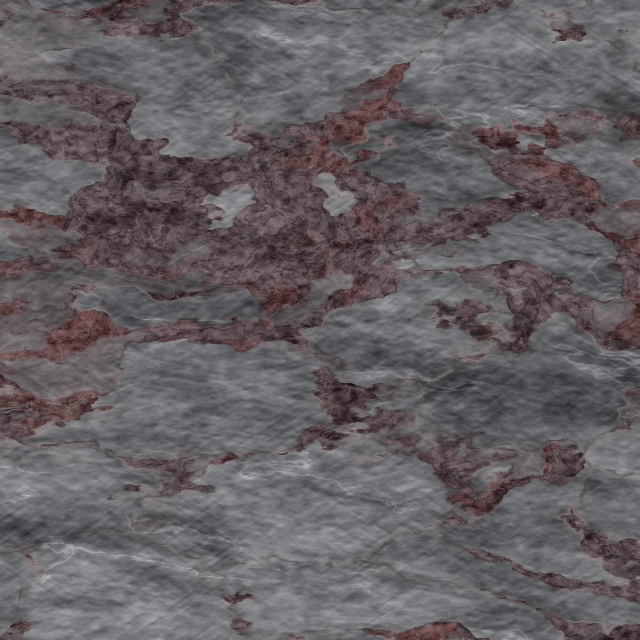
This texture is drawn by a Shadertoy shader. Its source:

```glsl
// Grey brecciated marble: streaked slate lenses set in a veined red-brown matrix.
#define LENS_SCALE vec2(2.9, 6.4)
#define SHARD_SCALE vec2(34.0, 48.0)
#define MATRIX_WIDTH 0.0
#define MATRIX_VARIATION 0.85
#define BAND_HEIGHT 0.68
#define BAND_STRENGTH 0.18
#define GREY_LEVEL 0.402
#define STREAK_CONTRAST 0.27
#define SCRATCH_CONTRAST 0.10
#define GRAIN_CONTRAST 0.34
#define VEIN_STRENGTH 0.75

float hash(vec2 p) {
    vec3 q = fract(vec3(p.xyx) * 0.1031);
    q += dot(q, q.yzx + 33.33);
    return fract((q.x + q.y) * q.z);
}

vec2 hash2(vec2 p) {
    return vec2(hash(p), hash(p + 57.3));
}

mat2 rotation(float angle) {
    float c = cos(angle), s = sin(angle);
    return mat2(c, s, -s, c);
}

float noise(vec2 p) {
    vec2 i = floor(p), f = fract(p);
    f = f * f * (3.0 - 2.0 * f);
    return mix(mix(hash(i), hash(i + vec2(1, 0)), f.x),
               mix(hash(i + vec2(0, 1)), hash(i + vec2(1, 1)), f.x), f.y);
}

float fbm(vec2 p) {
    float sum = 0.0, amplitude = 0.516;
    mat2 turn = 2.03 * rotation(0.4);
    for (int i = 0; i < 5; i++) {
        sum += amplitude * noise(p);
        p = turn * p + 17.7;
        amplitude *= 0.5;
    }
    return sum;
}

// Thin line along the middle contour of a noise field
float vein(vec2 p, float sharpness) {
    return exp(-sharpness * abs(fbm(p) - 0.5));
}

// Voronoi cells: x = distance to the nearest edge, y = random value of the cell
vec2 cells(vec2 p) {
    vec2 base = floor(p), f = fract(p), nearest = vec2(0), nearestCell = vec2(0);
    float best = 9.0, edge = 9.0;
    for (int y = -1; y <= 1; y++)
    for (int x = -1; x <= 1; x++) {
        vec2 g = vec2(x, y), r = g + hash2(base + g) - f;
        if (dot(r, r) < best) { best = dot(r, r); nearest = r; nearestCell = g; }
    }
    for (int y = -2; y <= 2; y++)
    for (int x = -2; x <= 2; x++) {
        vec2 g = nearestCell + vec2(x, y), r = g + hash2(base + g) - f;
        vec2 gap = r - nearest;
        if (dot(gap, gap) > 0.0001) edge = min(edge, dot(0.5 * (r + nearest), normalize(gap)));
    }
    return vec2(edge, hash(base + nearestCell + 9.1));
}

// Slate: horizontal streaks, crossing hair scratches and sparse pale wisps
vec3 slate(vec2 p, vec2 warped, float lens) {
    float tone = GREY_LEVEL + 0.07 * (lens - 0.5);
    tone += STREAK_CONTRAST * (fbm(warped * vec2(4, 13) + 3.0) - 0.5);
    tone += 0.26 * (fbm(rotation(0.15) * warped * vec2(17, 58)) - 0.5);
    tone += 0.20 * (fbm(p * vec2(75, 150) + 13.0) - 0.5);
    for (int i = 0; i < 4; i++) {
        float angle = -0.6 + 0.38 * float(i);
        vec2 q = rotation(angle) * (p + 0.02 * warped.yx);
        float presence = noise(p * vec2(7, 12) + 19.0 * float(i));
        tone += SCRATCH_CONTRAST * presence * (noise(q * vec2(22, 230) + 31.0 * float(i)) - 0.5);
    }
    float wispArea = smoothstep(0.48, 0.66, fbm(p * vec2(4, 8) + 41.0));
    tone += 0.16 * wispArea * vein(warped * vec2(6, 21) + 8.0, 75.0);
    return vec3(tone - 0.003, tone - 0.001, tone + 0.012);
}

// Matrix: broken shards, rare red stains, grit and a dense fine pale network
vec3 breccia(vec2 p, vec2 warped) {
    const vec3 dark = vec3(0.25, 0.19, 0.20), brown = vec3(0.355, 0.293, 0.308);
    const vec3 red = vec3(0.39, 0.235, 0.23), pale = vec3(0.56, 0.50, 0.505);
    vec3 color = mix(dark, brown, smoothstep(0.26, 0.53, fbm(warped * vec2(16, 30))));
    float stain = smoothstep(0.53, 0.66, fbm(warped * vec2(6, 12) + 23.0));
    color = mix(color, red, 0.65 * stain);
    vec2 shard = cells(warped * SHARD_SCALE + 2.0 * fbm(p * 30.0));
    color *= 0.87 + 0.26 * shard.y;
    color *= mix(0.72, 1.0, smoothstep(0.0, 0.12, shard.x));
    color += GRAIN_CONTRAST * (fbm(p * vec2(85, 125)) - 0.5);
    float network = max(vein(warped * vec2(15, 30) + 5.0, 60.0), 0.85 * vein(p * vec2(36, 58) + 70.0, 38.0));
    return mix(color, pale, VEIN_STRENGTH * network * (0.2 + 0.8 * noise(p * 38.0)));
}

void mainImage(out vec4 fragColor, in vec2 fragCoord) {
    vec2 p = fragCoord / iResolution.y;
    vec2 bend = vec2(fbm(p * vec2(3, 5) + 11.0), fbm(p * vec2(3, 5) + 52.0)) - 0.5;
    vec2 crumple = vec2(fbm(p * vec2(16, 26)), fbm(p * vec2(16, 26) + 90.0)) - 0.5;
    vec2 warped = p + bend * vec2(0.40, 0.15) + crumple * vec2(0.065, 0.04);

    // Lenses and the irregular width of the matrix between them
    vec2 lens = cells(warped * LENS_SCALE + 4.0);
    float offBand = (p.y - BAND_HEIGHT + 0.12 * (p.x - 0.5)) / 0.20;
    float width = MATRIX_WIDTH + BAND_STRENGTH * exp(-offBand * offBand);
    width += MATRIX_VARIATION * (fbm(warped * vec2(3.6, 7.0) + 29.0) - 0.5);
    float depth = lens.x - width + 0.34 * (fbm(p * vec2(24, 46)) - 0.5);
    float matrix = 1.0 - smoothstep(-0.012, 0.012, depth);

    // Slaty scraps float inside the matrix
    float scraps = 0.75 * smoothstep(0.55, 0.62, fbm(warped * vec2(9, 24) + 63.0));
    vec3 grey = slate(p, p + bend * vec2(0.3, 0.10) + crumple * 0.015, lens.y);
    vec3 color = mix(grey, breccia(p, warped), matrix * (1.0 - scraps));

    // Broken dark and pale contact lines, and hairline seams between closed lenses
    float patches = noise(p * vec2(30, 42) + 6.0);
    float contact = exp(-60.0 * abs(depth));
    color = mix(color, vec3(0.20, 0.15, 0.16), 0.65 * contact * smoothstep(0.5, 0.75, patches));
    color = mix(color, vec3(0.60, 0.54, 0.53), 0.65 * contact * smoothstep(0.55, 0.25, patches));
    float seam = exp(-80.0 * lens.x) * (1.0 - matrix);
    vec3 seamColor = mix(vec3(0.27, 0.22, 0.23), vec3(0.57, 0.53, 0.52), smoothstep(0.6, 0.8, patches));
    color = mix(color, seamColor, 0.65 * seam * smoothstep(0.2, 0.5, patches));

    fragColor = vec4(clamp(color, 0.0, 1.0), 1.0);
}
```
